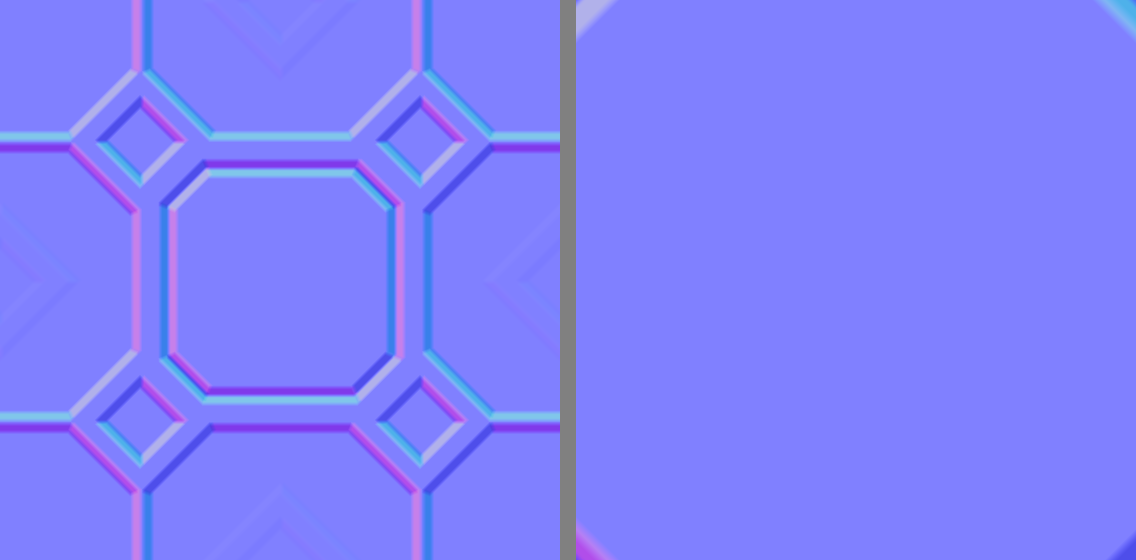
Left, the full canvas; right, a detail of the centre.
This texture map is drawn by a WebGL 1 fragment shader. Its source:

```glsl
precision highp float;

uniform vec2 u_resolution;

// Lengths are fractions of the canvas width.
const float CELLS = 2.0;                      // tiles across and down
const vec2 TILE_SIZE = vec2(0.2396, 0.3633);  // half width, diagonal reach
const vec2 FRAME_SIZE = vec2(0.2103, 0.3464);
const float FRAME_WIDTH = 0.0152;
const float STUD_REACH = 0.0716;
const float ENGRAVE_OUTER = 0.1302;
const float ENGRAVE_INNER = 0.0690;
const float ENGRAVE_DEPTH = 0.07;             // relative to the tile height
const float BEVEL_WIDTH = 0.0143;
const float BEVEL_SLOPE = 0.66;
const float SAMPLE_STEP = 0.0078;             // also softens the bevel edges
const float INV_SQRT2 = 0.70711;

float diamondDistance(vec2 p, float reach) {
  return (abs(p.x) + abs(p.y) - reach) * INV_SQRT2;
}

float octagonDistance(vec2 p, vec2 size) {
  vec2 a = abs(p);
  return max(max(a.x, a.y) - size.x, diamondDistance(p, size.y));
}

// 1 inside, 0 outside, with a straight slope across the border.
float bevel(float d) {
  return clamp(0.5 - d / BEVEL_WIDTH, 0.0, 1.0);
}

float surfaceHeight(vec2 p) {
  vec2 grid = p * CELLS;
  vec2 cell = floor(grid + 0.5);
  vec2 local = (grid - cell) / CELLS;
  vec2 parity = mod(cell, 2.0);

  // Tile kinds: framed, engraved or plain, by cell parity.
  float framed = parity.x * parity.y;
  float engraved = abs(parity.x - parity.y);

  float frameEdge = octagonDistance(local, FRAME_SIZE);
  float frame = bevel(frameEdge) - bevel(frameEdge + FRAME_WIDTH);
  float tile = bevel(octagonDistance(local, TILE_SIZE));
  float channel = bevel(diamondDistance(local, ENGRAVE_OUTER))
                - bevel(diamondDistance(local, ENGRAVE_INNER));
  tile -= engraved * ENGRAVE_DEPTH * channel;

  // Diamond studs where four tiles meet.
  vec2 corner = (fract(grid) - 0.5) / CELLS;
  float stud = bevel(diamondDistance(corner, STUD_REACH));

  return (mix(tile, frame, framed) + stud) * BEVEL_SLOPE * BEVEL_WIDTH;
}

void main() {
  vec2 p = gl_FragCoord.xy / u_resolution;
  float h = surfaceHeight(p);
  float slopeX = (h - surfaceHeight(p - vec2(SAMPLE_STEP, 0.0))) / SAMPLE_STEP;
  float slopeY = (surfaceHeight(p + vec2(0.0, SAMPLE_STEP)) - h) / SAMPLE_STEP;

  // Tangent-space normal with green pointing down.
  vec3 normal = normalize(vec3(-slopeX, slopeY, 1.0));
  gl_FragColor = vec4(normal * 0.5 + 0.5, 1.0);
}
```
